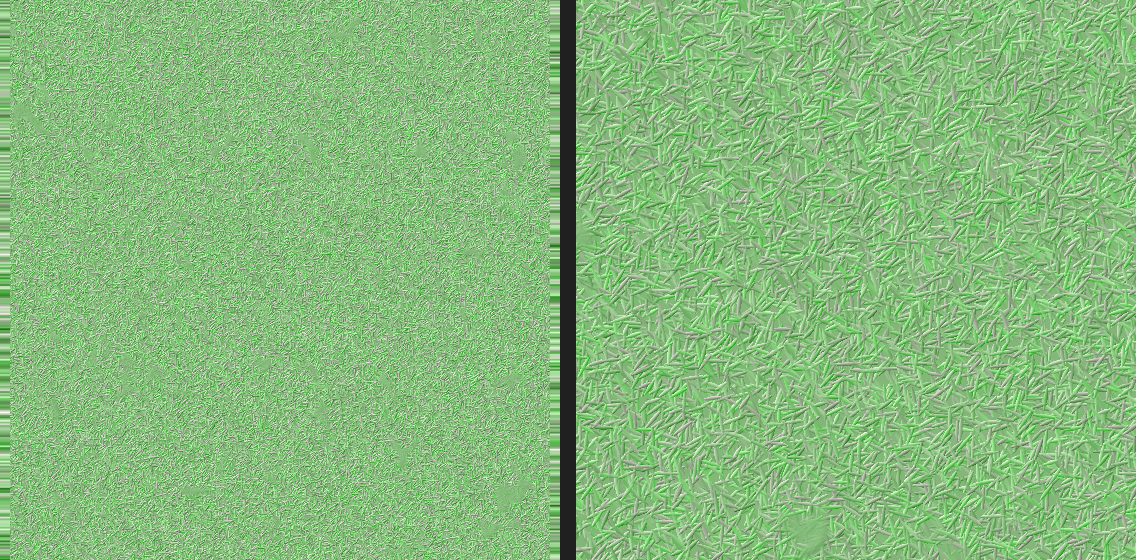
Left, the full canvas; right, a detail of the centre.
Write a WebGL 2 fragment shader that draws this texture.

```glsl
#version 300 es
precision highp float;
// Embossed mat of fine green blades with small smooth patches and streaked side borders.

#define GRID 128.0          // blade cells across the canvas
#define LAYERS 5            // blades per cell
#define HALF_LENGTH 0.90    // longest blade half length, in cells
#define HALF_WIDTH 0.135    // blade half width, in cells
#define RELIEF vec2(0.31, 0.18)   // emboss strength: red-blue, green
#define TINT vec2(0.10, 0.10)     // tint spread per blade: red-blue, green
#define BASE vec3(0.537, 0.744, 0.497)
#define LIGHT vec2(-0.6, 0.8)
#define PATCH_SCALE 25.0
#define PATCH_LEVEL 0.71
#define BORDER 0.0183
#define STREAKS 330.0

uniform vec2 u_resolution;
out vec4 fragColor;

float hash(vec2 p) {
    return fract(sin(dot(p, vec2(127.1, 311.7))) * 43758.5453);
}

float valueNoise(vec2 p) {
    vec2 cell = floor(p), f = fract(p);
    f = f * f * (3.0 - 2.0 * f);
    return mix(mix(hash(cell), hash(cell + vec2(1, 0)), f.x),
               mix(hash(cell + vec2(0, 1)), hash(cell + vec2(1, 1)), f.x), f.y);
}

float patchField(vec2 uv) {
    vec2 p = uv * PATCH_SCALE;
    p += 0.9 * vec2(valueNoise(p * 1.7 + 31.0), valueNoise(p * 1.7 + 57.0));
    p = vec2(p.x + 0.3 * p.y, p.y * 0.8 - 0.2 * p.x);
    return 0.62 * valueNoise(p) + 0.28 * valueNoise(p * 2.3 + 9.0)
         + 0.10 * valueNoise(p * 0.3 + 70.0);
}

// Tone offsets (red-blue, green) of the overlapping blades
vec2 bladeTone(vec2 uv) {
    float pixel = GRID / u_resolution.y;
    float total = 0.5;
    vec2 tone = total * vec2(-0.02, -0.03);
    for (int layer = 0; layer < LAYERS; layer++) {
        vec2 p = uv * GRID + float(layer) * vec2(17.37, 41.73);
        vec2 home = floor(p);
        for (int k = 0; k < 9; k++) {
            vec2 cell = home + vec2(k % 3 - 1, k / 3 - 1);
            vec2 seed = cell + float(layer) * 203.0;
            vec2 root = cell + vec2(hash(seed + 3.1), hash(seed + 8.7));
            float angle = 3.14159 * hash(seed + 14.3);
            vec2 along = vec2(cos(angle), sin(angle));
            vec2 across = vec2(-along.y, along.x);
            float reach = HALF_LENGTH * mix(0.5, 1.0, hash(seed + 21.9));

            // Tapered blade with a lit and a shaded flank
            vec2 d = p - root;
            float t = dot(d, along), s = dot(d, across);
            float width = HALF_WIDTH * (1.0 - 0.6 * abs(t) / reach);
            float gap = length(vec2(max(abs(t) - reach + width, 0.0), s)) - width;
            float cover = 1.0 - smoothstep(-0.5 * pixel, 0.5 * pixel, gap);
            float flank = clamp(s / width, -1.0, 1.0) * dot(across, LIGHT);
            vec2 tint = 2.0 * vec2(hash(seed + 33.7), hash(seed + 45.1)) - 1.0;

            // Higher blades outweigh lower ones
            float weight = cover * exp2(9.0 * hash(seed + 52.3));
            tone += weight * (flank * RELIEF + tint * TINT);
            total += weight;
        }
    }
    return tone / total;
}

// Tone offsets of the horizontal streaks, one seed per side
vec2 streakTone(float y, float side) {
    float fine = valueNoise(vec2(side * 37.0 + 0.5, y * STREAKS));
    float broad = valueNoise(vec2(side * 53.0 + 9.5, y * STREAKS * 0.28));
    float hue = valueNoise(vec2(side * 71.0 + 20.5, y * STREAKS * 0.6));
    float level = 1.0 * (fine - 0.5) + 0.4 * (broad - 0.5);
    return vec2(0.75 * level - 0.2 * (hue - 0.5), 0.5 * level + 0.15 * (hue - 0.5));
}

void main() {
    vec2 uv = gl_FragCoord.xy / u_resolution;
    float pixel = 1.0 / u_resolution.x;

    // Smooth patches carry a soft relief of their own
    float field = patchField(uv);
    float bare = smoothstep(PATCH_LEVEL, PATCH_LEVEL + 0.14, field);
    float slope = patchField(uv - LIGHT * 0.002) - field;
    float ripple = valueNoise(uv * vec2(150.0, 110.0)) - 0.5;
    vec2 bareTone = vec2(-0.02, -0.015) + vec2(0.6, 0.45) * slope + 0.05 * ripple;
    vec2 tone = mix(bladeTone(uv), bareTone, 0.85 * bare);
    tone += 0.15 * slope;

    // Streaked borders at the left and right
    float edge = min(uv.x, 1.0 - uv.x);
    float border = 1.0 - smoothstep(BORDER - 0.5 * pixel, BORDER + 0.5 * pixel, edge);
    tone = mix(tone, streakTone(uv.y, step(0.5, uv.x)), border);

    fragColor = vec4(clamp(BASE + tone.xyx, 0.0, 1.0), 1.0);
}
```
